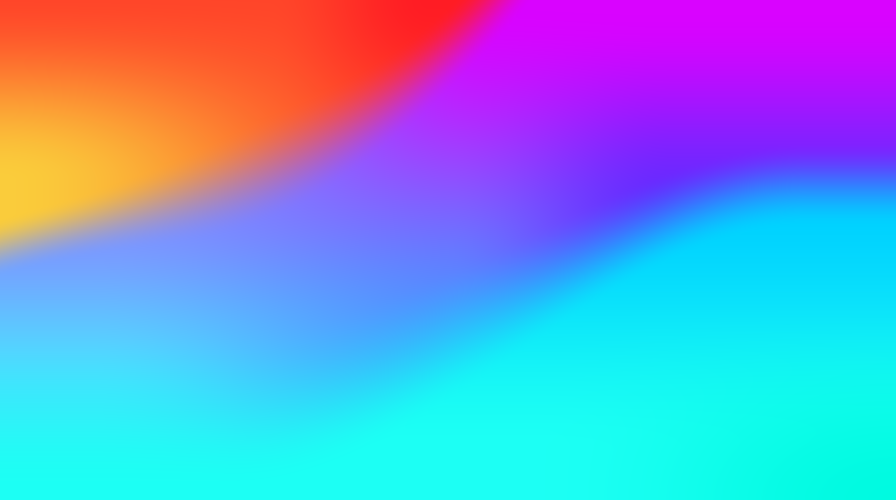
This background is drawn by a Shadertoy shader. Its source:

```glsl
#define GOLD       vec3(0.98, 0.80, 0.23)
#define VERMILION  vec3(1.00, 0.27, 0.16)
#define RED        vec3(1.00, 0.11, 0.14)
#define SKY        vec3(0.30, 0.88, 1.00)
#define PERIWINKLE vec3(0.50, 0.57, 1.00)
#define BLUE       vec3(0.29, 0.58, 1.00)
#define INDIGO     vec3(0.39, 0.17, 1.00)
#define MAGENTA    vec3(0.85, 0.01, 1.00)
#define AZURE      vec3(0.00, 0.82, 1.00)
#define AQUA       vec3(0.11, 1.00, 0.955)
#define TEAL       vec3(0.00, 0.98, 0.88)

// Warm corner: gold at the left edge, rising to red at the top
vec3 warmColor(vec2 p) {
    float gold = (1.0 - smoothstep(0.64, 1.02, p.y)) * (1.0 - smoothstep(0.0, 0.5, p.x));
    float red = smoothstep(0.30, 0.48, p.x) * smoothstep(0.70, 1.0, p.y);
    return mix(mix(VERMILION, GOLD, gold), RED, red);
}

// Middle band: three vertical ramps blended from left to right
vec3 bandColor(vec2 p) {
    vec3 left = mix(SKY, PERIWINKLE, smoothstep(0.20, 0.58, p.y));
    vec3 centre = mix(BLUE, MAGENTA, smoothstep(0.30, 1.0, p.y));
    vec3 right = mix(INDIGO, MAGENTA, smoothstep(0.58, 0.98, p.y));
    vec3 color = mix(left, centre, smoothstep(0.10, 0.55, p.x));
    return mix(color, right, smoothstep(0.50, 0.75, p.x));
}

// Cool floor: azure crest, aqua base, teal in the lower right
vec3 coolColor(vec2 p) {
    vec3 color = mix(AQUA, AZURE, smoothstep(0.10, 0.60, p.y));
    float teal = smoothstep(0.60, 1.0, p.x) * (1.0 - smoothstep(0.0, 0.4, p.y));
    return mix(color, TEAL, teal);
}

// Coverage above the cubic warm edge, softest around its middle
float warmMask(vec2 p, float aspect) {
    float x = p.x;
    float edge = 0.505 + x * (0.515 + x * (-0.688 + x * 2.484));
    float slope = (0.515 + x * (-1.376 + x * 7.452)) / aspect;
    float dist = (p.y - edge) / sqrt(1.0 + slope * slope);
    float offset = x - 0.3;
    float blur = 0.055 + 0.045 * exp(-40.0 * offset * offset);
    return smoothstep(-blur, blur, dist);
}

// Coverage below the S-shaped cool edge, sharpening to the right
float coolMask(vec2 p) {
    float edge = mix(0.18, 0.63, smoothstep(0.25, 0.90, p.x));
    float blur = mix(0.16, 0.085, smoothstep(0.30, 0.85, p.x));
    return 1.0 - smoothstep(-blur, blur, p.y - edge);
}

void mainImage(out vec4 fragColor, in vec2 fragCoord) {
    vec2 p = fragCoord / iResolution.xy;
    float aspect = iResolution.x / iResolution.y;

    vec3 color = mix(bandColor(p), coolColor(p), coolMask(p));
    color = mix(color, warmColor(p), warmMask(p, aspect));
    fragColor = vec4(color, 1.0);
}
```
